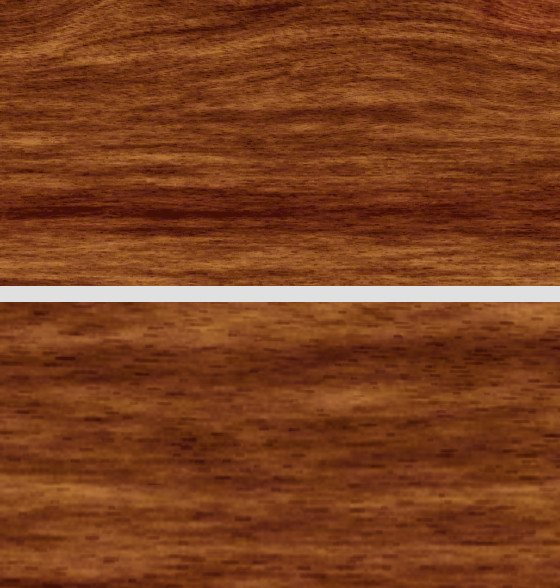
Top, the full canvas; bottom, a detail of the centre.
A Shadertoy shader for this texture:

```glsl
float hash(vec2 p) {
    vec3 q = fract(vec3(p.xyx) * 0.1031);
    q += dot(q, q.yzx + 33.33);
    return fract((q.x + q.y) * q.z);
}

// Value noise centred on zero
float noise(vec2 p) {
    vec2 i = floor(p), f = fract(p);
    f = f * f * (3.0 - 2.0 * f);
    float low = mix(hash(i), hash(i + vec2(1, 0)), f.x);
    float high = mix(hash(i + vec2(0, 1)), hash(i + vec2(1, 1)), f.x);
    return mix(low, high, f.y) - 0.5;
}

float bump(float x, float centre, float width) {
    float d = (x - centre) / width;
    return exp(-d * d);
}

// Bright vein with a crisp lower edge and a soft upper one
float vein(float height, float centre, float width) {
    float d = height - centre;
    return smoothstep(-0.006, 0.004, d) * exp(-max(d, 0.0) / width);
}

float knotDistance(vec2 p, vec2 centre, vec2 radius) {
    return length((p - centre) / radius);
}

// Short dark dashes, one per cell, with staggered rows
float pores(vec2 p, vec2 frequency, float density, float seed) {
    vec2 q = p * frequency;
    float row = floor(q.y);
    q.x += 17.0 * hash(vec2(row, seed));
    vec2 cell = floor(q) + seed;
    vec2 local = fract(q) - 0.5;
    float reach = mix(0.12, 0.42, hash(cell + 7.1));
    float present = step(hash(cell + 3.7), density);
    float along = 1.0 - smoothstep(reach * 0.6, reach, abs(local.x));
    float across = 1.0 - smoothstep(0.12, 0.48, abs(local.y));
    return present * along * across * mix(0.5, 1.0, hash(cell + 11.3));
}

// Growth streaks, finer and shorter with each layer
float streaks(vec2 p) {
    float sum = 0.0;
    vec2 frequency = vec2(1.1, 19.0);
    float strength = 0.36;
    for (int i = 0; i < 5; i++) {
        sum += strength * noise(p * frequency + float(i) * 31.7);
        frequency *= vec2(2.1, 1.75);
        strength *= 0.98;
    }
    return sum;
}

vec3 woodColor(float tone) {
    vec3 dark = vec3(0.29, 0.095, 0.035);
    vec3 middle = vec3(0.47, 0.225, 0.088);
    vec3 light = vec3(0.665, 0.41, 0.195);
    return tone < 0.5 ? mix(dark, middle, tone * 2.0)
                      : mix(middle, light, tone * 2.0 - 1.0);
}

void mainImage(out vec4 fragColor, in vec2 fragCoord) {
    vec2 p = fragCoord / iResolution.y;
    float upper = smoothstep(0.45, 0.85, p.y);

    // Grain bends into an arch and around two knots near the top
    vec2 wavy = p + vec2(0.03, 0.012) * noise(p * vec2(5.0, 9.0));
    float leftKnot = knotDistance(wavy, vec2(0.0, 1.05), vec2(0.29, 0.22));
    float rightKnot = knotDistance(wavy, vec2(1.93, 0.98), vec2(0.24, 0.11));
    float arch = 0.11 * bump(p.x, 1.35, 0.62) * upper;
    float height = p.y - arch + 0.022 * noise(p * vec2(2.2, 4.0)) * (0.4 + upper);
    height += 0.1 * (1.0 - smoothstep(0.4, 1.6, leftKnot));
    height += 0.05 * (1.0 - smoothstep(0.3, 1.5, rightKnot));
    vec2 grain = vec2(p.x, height);

    // Broad light and dark zones
    float tone = 0.51 + streaks(grain);
    tone -= 0.24 * bump(height, 0.27, 0.09);
    tone += 0.17 * bump(height, 0.07, 0.06);
    tone += 0.12 * bump(height, 0.52, 0.12);
    tone -= 0.16 * bump(p.x, 0.85, 0.4) * bump(p.y, 0.95, 0.08);
    tone -= 0.18 * smoothstep(1.2, 1.6, p.x) * bump(height, 0.72, 0.025);
    float ringPhase = height * 88.0 + 3.0 * noise(grain * vec2(1.0, 7.0));
    tone += 0.09 * sin(ringPhase) * (1.0 - upper);

    // Bright veins and knot rims
    float veinShade = 0.75 + 0.7 * noise(p * vec2(4.0, 9.0));
    tone += 0.27 * veinShade * vein(height, 0.765, 0.025);
    tone += 0.22 * veinShade * vein(height, 0.675, 0.02);
    tone += 0.26 * bump(leftKnot, 1.14, 0.14) * veinShade;
    tone += 0.16 * bump(leftKnot, 1.5, 0.2) * smoothstep(0.8, 1.0, p.y);
    tone -= 0.15 * (1.0 - smoothstep(0.85, 1.05, leftKnot));
    tone -= 0.2 * bump(rightKnot, 0.95, 0.12);

    // Slanted pores and fine surface grain
    vec2 slanted = vec2(p.x, p.y + 0.1 * p.x * upper);
    float density = mix(0.24, 0.58, upper);
    for (int i = 0; i < 2; i++) {
        vec2 frequency = vec2(21.0, 105.0) * (1.0 + 0.35 * float(i));
        tone -= 0.25 * pores(slanted, frequency, density, 13.0 * float(i));
    }
    tone += 0.24 * noise(slanted * vec2(75.0, 210.0));
    tone += 0.14 * noise(p * 240.0 + 50.0);

    // Redder heartwood and small shifts of hue
    vec3 color = woodColor(clamp(tone, -0.1, 1.1));
    float redness = 0.5 * bump(height, 0.27, 0.1)
                  + 0.9 * (1.0 - smoothstep(0.7, 1.6, rightKnot));
    color += redness * vec3(0.025, -0.018, 0.004);
    color += vec3(0.0, -0.012, 0.04) * noise(p * vec2(30.0, 80.0));
    fragColor = vec4(clamp(color, 0.0, 1.0), 1.0);
}
```
